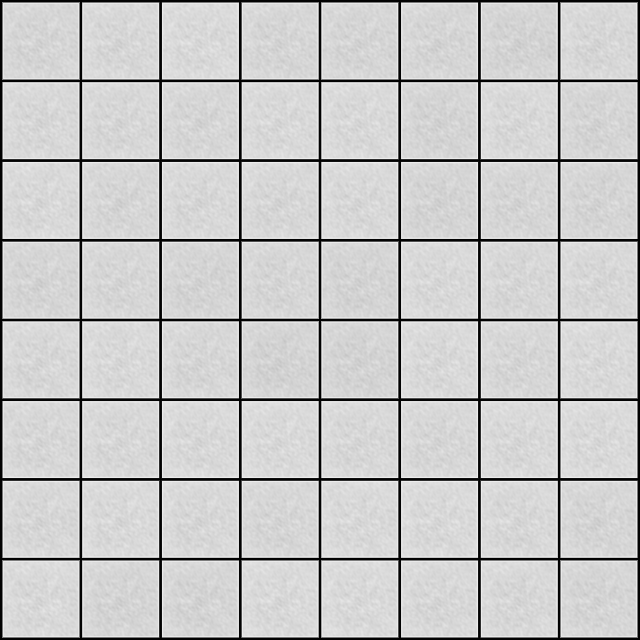
Reproduce this pattern procedurally as a Shadertoy shader.

```glsl
// Square grid of pale, finely grained tiles with light rims and black joints.

#define TILES 8.0          // tiles across and down
#define INSET 0.0018       // canvas edge to the first joint centre
#define JOINT_WIDTH 0.0042
#define RIM_WIDTH 0.0021
#define TILE_COLOR vec3(0.853)
#define RIM_COLOR vec3(0.935)
#define JOINT_COLOR vec3(0.008)
#define GRAIN 0.075        // strength of the fine grain
#define MOTTLE 0.045       // strength of the broader stains
#define CENTER_SHADE 0.022 // darkening towards the tile centre
#define TILE_VARIATION 0.012

vec2 hash2(vec2 p) {
    p = vec2(dot(p, vec2(127.1, 311.7)), dot(p, vec2(269.5, 183.3)));
    return fract(sin(p) * 43758.545) * 2.0 - 1.0;
}

float gradientNoise(vec2 p) {
    vec2 i = floor(p), f = fract(p);
    vec2 u = f * f * f * (f * (f * 6.0 - 15.0) + 10.0);
    vec2 e = vec2(1.0, 0.0);
    float a = dot(hash2(i), f);
    float b = dot(hash2(i + e.xy), f - e.xy);
    float c = dot(hash2(i + e.yx), f - e.yx);
    float d = dot(hash2(i + e.xx), f - e.xx);
    return mix(mix(a, b, u.x), mix(c, d, u.x), u.y);
}

// Tone offset of the surface; local runs from 0 to 1 across one tile.
float surfaceTone(vec2 local, vec2 cell) {
    vec2 slanted = local + vec2(0.35 * local.y, 0.0);
    float fine = gradientNoise(slanted * vec2(27.0, 23.0) + 3.7);
    float specks = gradientNoise(slanted * vec2(17.0, 13.0) + 19.3);
    float stains = gradientNoise(local * vec2(5.0, 7.0) + 41.0);
    float ownStains = gradientNoise(local * 4.0 + cell * 13.7);

    // Grain and shade gather in a soft patch just below the middle.
    vec2 fromCenter = (local - vec2(0.5, 0.45)) * vec2(1.8, 2.0);
    float patchMask = exp(-dot(fromCenter, fromCenter) * 1.4);

    float tone = GRAIN * (fine + 0.8 * specks) * mix(0.5, 1.0, patchMask);
    tone += MOTTLE * (0.6 * stains + 0.4 * ownStains);
    tone -= CENTER_SHADE * patchMask;
    return tone + TILE_VARIATION * hash2(cell + 5.0).x;
}

void mainImage(out vec4 fragColor, in vec2 fragCoord) {
    vec2 uv = fragCoord / iResolution.xy;
    float pixel = 1.0 / min(iResolution.x, iResolution.y);

    // Tile grid and distance to the nearest joint centre
    float pitch = (1.0 - 2.0 * INSET) / TILES;
    vec2 grid = (uv - INSET) / pitch;
    vec2 cell = floor(grid);
    vec2 local = fract(grid);
    vec2 toJoint = (0.5 - abs(local - 0.5)) * pitch;
    float jointDist = min(toJoint.x, toJoint.y) - 0.5 * JOINT_WIDTH;

    // Surface, rim, joint
    vec3 color = TILE_COLOR + surfaceTone(local, cell);
    float rim = 1.0 - smoothstep(0.5 * RIM_WIDTH, 1.5 * RIM_WIDTH, jointDist);
    color = mix(color, RIM_COLOR, 0.9 * rim);
    float joint = 1.0 - smoothstep(-0.6 * pixel, 0.6 * pixel, jointDist);
    color = mix(color, JOINT_COLOR, joint);

    fragColor = vec4(color, 1.0);
}
```
